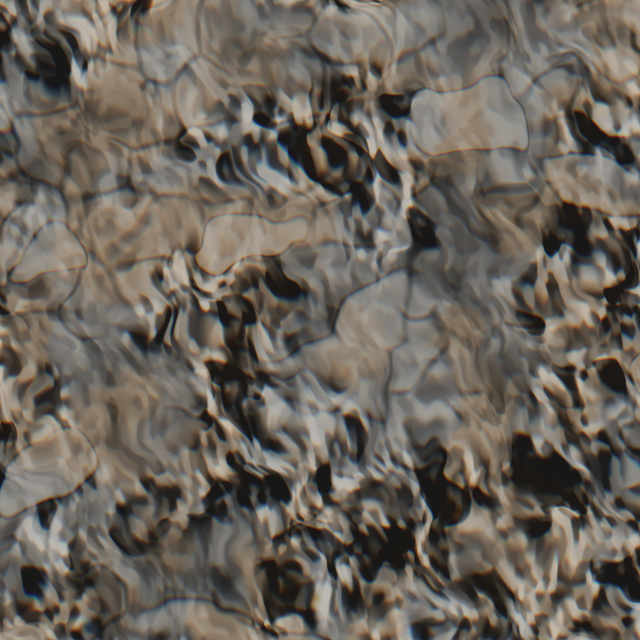
Write a WebGL 1 fragment shader that draws this texture.

```glsl
precision highp float;
uniform vec2 u_resolution;

#define BASE_TONE 0.455
#define BLOTCH 0.22
#define COARSE 0.42
#define FINE 0.44
#define PIT_DEPTH 0.34
#define OUTLINE 0.13
#define LEAN 0.3
#define WARP 0.035
#define FRINGE 0.0021
#define GREY_TINT vec3(1.02, 1.0, 0.965)
#define BROWN_TINT vec3(1.13, 1.0, 0.85)

vec2 hash2(vec2 c) {
  vec3 a = fract(c.xyx * vec3(0.1031, 0.1030, 0.0973));
  a += dot(a, a.yzx + 33.33);
  return fract((a.xx + a.yz) * a.zy);
}

// Cellular noise: x = softly blended cell grey, y = distance to the cell border
vec2 cells(vec2 p, float sharpness) {
  vec2 cell = floor(p), local = fract(p);
  float sum = 0.0, weights = 0.0, nearest = 9.0, second = 9.0;
  for (int j = -1; j <= 1; j++) {
    for (int i = -1; i <= 1; i++) {
      vec2 offset = vec2(float(i), float(j));
      vec2 site = hash2(cell + offset);
      vec2 toSite = offset + 0.1 + 0.8 * site - local;
      float d2 = dot(toSite, toSite);
      float w = exp(-sharpness * d2);
      sum += w * hash2(cell + offset + 71.0).x;
      weights += w;
      second = min(second, max(nearest, d2));
      nearest = min(nearest, d2);
    }
  }
  return vec2(sum / weights, sqrt(second) - sqrt(nearest));
}

// Brightness of the mineral surface
float tone(vec2 p) {
  vec2 slanted = vec2(p.x + LEAN * p.y, p.y);
  float blotch = cells(p * 9.0 + 11.0, 6.0).x - 0.5;
  float coarse = cells(slanted * vec2(40.0, 28.0) + 23.0, 6.0).x - 0.5;
  float fine = cells(slanted * vec2(88.0, 56.0) + 37.0, 6.0).x - 0.5;
  float rough = cells(p * 7.0 + 53.0, 5.0).x;
  float busy = mix(0.4, 1.25, smoothstep(0.3, 0.62, rough));

  float t = BASE_TONE + BLOTCH * blotch + busy * (COARSE * coarse + FINE * fine);

  // Dark pits gather in the rough regions
  float pit = cells(slanted * vec2(30.0, 25.0) + 67.0, 7.0).x;
  t -= PIT_DEPTH * busy * smoothstep(0.62, 0.9, pit);

  // Broken grain outlines
  float border = cells(p * 10.0 + 83.0, 6.0).y;
  float rim = 1.0 - smoothstep(0.02, 0.13, border);
  t -= OUTLINE * rim * smoothstep(-0.15, 0.12, blotch);

  // Smooth pale inclusions with a dark edge
  float inclusion = cells(p * vec2(6.0, 9.0) + 97.0, 8.0).x;
  float edge = smoothstep(0.74, 0.78, inclusion) * (1.0 - smoothstep(0.78, 0.82, inclusion));
  t = mix(t, 0.59 + 0.1 * fine + 0.1 * coarse, 0.75 * smoothstep(0.78, 0.85, inclusion));
  t -= 0.1 * edge;

  // Soft limits at both ends
  return 0.09 + 0.62 * smoothstep(-0.07, 0.87, t);
}

void main() {
  vec2 p = gl_FragCoord.xy / min(u_resolution.x, u_resolution.y);
  vec2 bend = vec2(cells(p * 15.0 + 131.0, 5.0).x, cells(p * 15.0 + 173.0, 5.0).x) - 0.5;
  vec2 q = p + WARP * bend;

  // Warm lower rims and cool upper rims from split colour channels
  vec2 split = vec2(0.0, FRINGE);
  vec3 light = vec3(tone(q + split), tone(q), tone(q - split));

  float warmth = smoothstep(0.3, 0.7, cells(q * 13.0 + 211.0, 6.0).x);
  warmth *= 1.0 - 0.55 * smoothstep(0.48, 0.62, light.g);
  gl_FragColor = vec4(light * mix(GREY_TINT, BROWN_TINT, warmth), 1.0);
}
```
